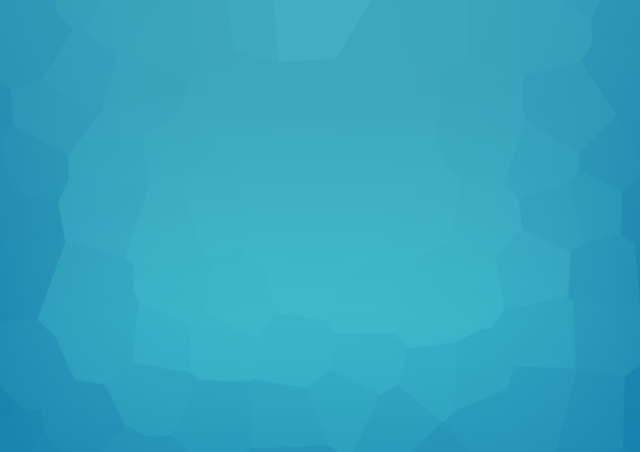
Give the GLSL for this background, as a WebGL 2 fragment shader.

```glsl
#version 300 es
precision highp float;
// A teal backdrop of soft faceted cells: a vertical gradient is shaded towards
// blue at the sides and bottom, and cellular noise samples that shade once per
// cell. A pale faceted pane, cut from half planes, hangs from the top edge.
uniform vec2 u_resolution;
out vec4 fragColor;

const float CELLS_PER_HEIGHT = 7.0;
const vec3 CENTRE_LOW = vec3(0.250, 0.735, 0.800);
const vec3 CENTRE_HIGH = vec3(0.240, 0.655, 0.745);
const vec3 EDGE_LOW = vec3(0.090, 0.510, 0.680);
const vec3 EDGE_HIGH = vec3(0.170, 0.575, 0.705);

vec2 hash2(vec2 cell) {
    vec2 q = vec2(dot(cell, vec2(127.1, 311.7)), dot(cell, vec2(269.5, 183.3)));
    return fract(sin(q) * 43758.5453);
}

// Amount of edge colour: grows towards the sides and the bottom.
float edgeShade(vec2 p, float aspect) {
    float side = pow(min(abs(2.0 * p.x / aspect - 1.0), 1.0), 3.0);
    float floorShade = 0.65 * pow(clamp(1.0 - p.y / 0.4, 0.0, 1.0), 1.5);
    return 1.0 - (1.0 - side) * (1.0 - floorShade);
}

// Shade of one cell, varied most where the backdrop is already dark.
float siteShade(vec2 site, vec2 cell, float aspect) {
    float shade = edgeShade(site / CELLS_PER_HEIGHT, aspect);
    float variation = hash2(cell + 19.0).x - 0.5;
    return shade + variation * (0.03 + 0.16 * shade);
}

// Cellular noise whose two nearest cells are blended over a pixel-wide border.
float facetShade(vec2 p, float aspect, float pixel) {
    vec2 q = p * CELLS_PER_HEIGHT;
    vec2 home = floor(q);
    vec2 nearSite = q, nextSite = q, nearCell = home, nextCell = home;
    float nearDist = 1e5, nextDist = 1e5;
    for (int j = -2; j <= 2; j++) {
        for (int i = -2; i <= 2; i++) {
            vec2 cell = home + vec2(i, j);
            vec2 site = cell + 0.1 + 0.8 * hash2(cell);
            float d = dot(site - q, site - q);
            if (d < nearDist) {
                nextDist = nearDist; nextSite = nearSite; nextCell = nearCell;
                nearDist = d; nearSite = site; nearCell = cell;
            } else if (d < nextDist) {
                nextDist = d; nextSite = site; nextCell = cell;
            }
        }
    }
    float gap = max(distance(nearSite, nextSite), 0.001);
    float border = (nextDist - nearDist) / (2.0 * gap * CELLS_PER_HEIGHT);
    float inside = 0.5 + 0.5 * clamp(border / pixel, 0.0, 1.0);
    return mix(siteShade(nextSite, nextCell, aspect),
               siteShade(nearSite, nearCell, aspect), inside);
}

// Signed distance to the line a-b, positive on its left.
float halfPlane(vec2 p, vec2 a, vec2 b) {
    vec2 along = normalize(b - a);
    return dot(p - a, vec2(-along.y, along.x));
}

float coverage(float d, float pixel) {
    return smoothstep(-pixel, pixel, d);
}

// Convex pane hanging from the top, with a brighter right-hand facet.
float topPane(vec2 p, float pixel) {
    float d = halfPlane(p, vec2(0.502, 1.0), vec2(0.517, 0.889));
    d = min(d, halfPlane(p, vec2(0.517, 0.889), vec2(0.609, 0.862)));
    d = min(d, halfPlane(p, vec2(0.609, 0.862), vec2(0.742, 0.870)));
    d = min(d, halfPlane(p, vec2(0.742, 0.870), vec2(0.821, 1.0)));
    float fold = halfPlane(p, vec2(0.605, 1.0), vec2(0.615, 0.862));
    return coverage(d, pixel) * mix(0.4, 1.0, coverage(fold, pixel));
}

void main() {
    vec2 p = gl_FragCoord.xy / u_resolution.y;
    float aspect = u_resolution.x / u_resolution.y;
    float pixel = 1.0 / u_resolution.y;

    // Smooth gradients, with the shade partly flattened into facets
    vec3 centre = mix(CENTRE_LOW, CENTRE_HIGH, clamp((p.y - 0.3) / 0.5, 0.0, 1.0));
    vec3 edge = mix(EDGE_LOW, EDGE_HIGH, p.y);
    float shade = mix(edgeShade(p, aspect), facetShade(p, aspect, pixel), 0.6);
    vec3 colour = mix(centre, edge, clamp(shade, 0.0, 1.0));

    // Pale pane, kept centred at any aspect
    vec2 panePoint = vec2(p.x - 0.5 * aspect + 0.707, p.y);
    colour += vec3(0.022, 0.024, 0.022) * topPane(panePoint, pixel);
    fragColor = vec4(colour, 1.0);
}
```
